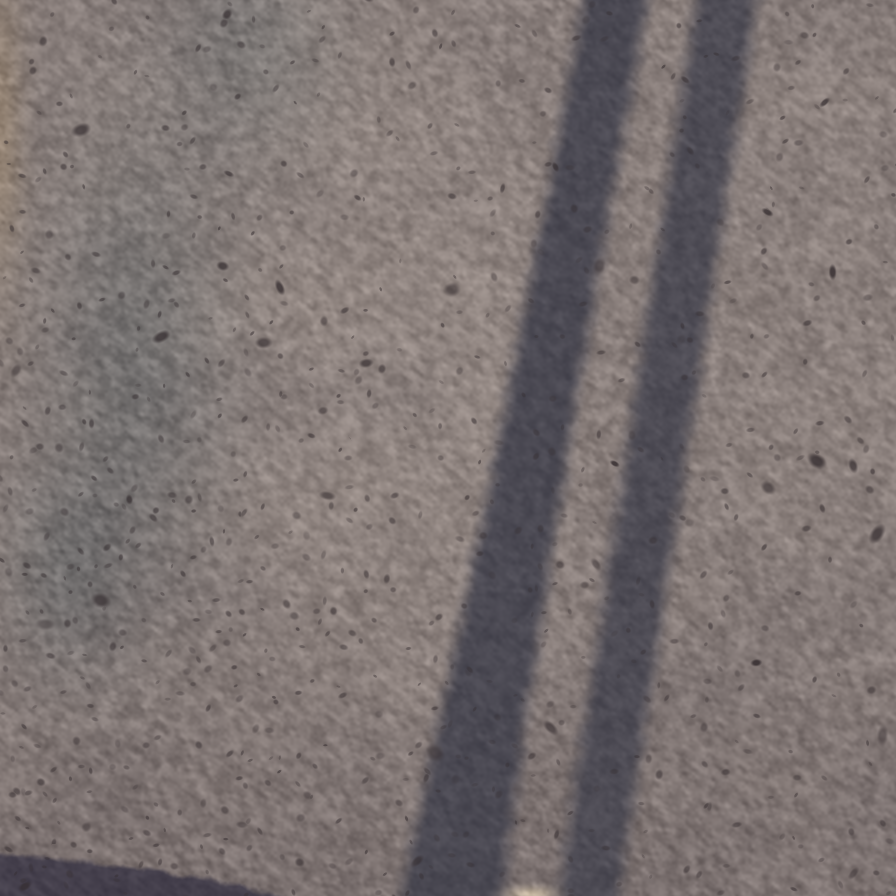
Write a three.js fragment shader that draws this texture.

```glsl
varying vec2 vUv;

float hash(vec2 p) {
  vec3 q = fract(vec3(p.xyx) * 0.1031);
  q += dot(q, q.yzx + 33.33);
  return fract((q.x + q.y) * q.z);
}

vec2 hash2(vec2 p) {
  return vec2(hash(p + 17.3), hash(p + 71.9));
}

float noise(vec2 p) {
  vec2 i = floor(p);
  vec2 f = fract(p);
  f = f * f * (3.0 - 2.0 * f);
  return mix(mix(hash(i), hash(i + vec2(1.0, 0.0)), f.x),
             mix(hash(i + vec2(0.0, 1.0)), hash(i + 1.0), f.x), f.y);
}

float fbm(vec2 p) {
  float sum = 0.0;
  float weight = 0.5;
  for (int i = 0; i < 4; i++) {
    sum += weight * noise(p);
    p = p * 2.03 + 9.7;
    weight *= 0.5;
  }
  return sum / 0.9375;
}

vec2 rotate(vec2 p, float angle) {
  float c = cos(angle);
  float s = sin(angle);
  return vec2(c * p.x - s * p.y, s * p.x + c * p.y);
}

float glow(vec2 p, vec2 center, vec2 radius) {
  vec2 d = (p - center) / radius;
  return exp(-dot(d, d));
}

// Soft-edged strip between two x positions
float band(float x, float left, float right, float blur) {
  return smoothstep(left - blur, left + blur, x)
       * (1.0 - smoothstep(right - blur, right + blur, x));
}

// Randomly turned oval pits, one candidate per cell
float pits(vec2 uv, float cells, float density, float radius) {
  vec2 p = uv * cells;
  vec2 base = floor(p);
  float mask = 0.0;
  for (int y = -1; y <= 1; y++) {
    for (int x = -1; x <= 1; x++) {
      vec2 cell = base + vec2(float(x), float(y));
      vec2 d = p - cell - hash2(cell);
      d = rotate(d, 6.283 * hash(cell + 5.1));
      d.y *= mix(1.1, 2.1, hash(cell + 41.0));
      float size = radius * mix(0.55, 1.2, hash(cell + 23.0));
      float present = step(hash(cell + 89.0), density);
      float strength = mix(0.45, 1.0, hash(cell + 3.7));
      float pit = 1.0 - smoothstep(size * 0.45, size * 1.25, length(d));
      mask = max(mask, present * strength * pit);
    }
  }
  return mask;
}

// Streaky mineral grain, centred on zero
float grain(vec2 uv) {
  vec2 p = rotate(uv, 0.65);
  float coarse = noise(p * vec2(85.0, 135.0)) - 0.5;
  float medium = noise(p * vec2(135.0, 210.0) + 31.0) - 0.5;
  float fine = noise(uv * 270.0 + 57.0) - 0.5;
  return coarse * 0.5 + medium * 0.45 + fine * 0.2;
}

// Broad colour drift over the concrete
vec3 concrete(vec2 uv) {
  vec3 color = mix(vec3(0.475, 0.435, 0.43), vec3(0.535, 0.493, 0.48),
                   smoothstep(-0.05, 0.5, uv.y));
  color += vec3(0.025, 0.024, 0.02) * glow(uv, vec2(0.43, 0.52), vec2(0.2, 0.4));
  float stain = glow(uv, vec2(0.15, 0.6), vec2(0.1, 0.25))
              + 0.8 * glow(uv, vec2(0.07, 0.36), vec2(0.07, 0.11))
              + 0.8 * glow(uv, vec2(0.28, 0.95), vec2(0.09, 0.12));
  color -= vec3(0.075, 0.045, 0.035) * stain;
  color += vec3(0.055, 0.03, -0.02) * glow(uv, vec2(0.0, 0.86), vec2(0.025, 0.16));
  return color + (fbm(uv * 9.0) - 0.5) * vec3(0.06, 0.055, 0.045);
}

void main() {
  vec2 uv = vUv;
  float y = uv.y;
  vec3 color = concrete(uv);

  // Paired slanted shadows
  float wobble = (noise(uv * 75.0) - 0.5) * 0.006;
  float wide = band(uv.x + wobble, 0.447 + 0.226 * y - 0.022 * y * y,
                    0.56 + 0.135 * y + 0.029 * y * y, 0.014);
  float narrow = band(uv.x + wobble, 0.622 + 0.155 * y, 0.69 + 0.154 * y, 0.014);
  float shade = max(wide, narrow * 0.95);
  color = mix(color, vec3(0.285, 0.28, 0.32), shade * 0.96);

  // Ragged dark corner and bright chip along the bottom
  float ledge = 0.044 - 0.05 * uv.x - 0.28 * uv.x * uv.x + (fbm(uv * 45.0) - 0.5) * 0.012;
  float corner = 1.0 - smoothstep(-0.004, 0.004, y - ledge);
  corner *= 1.0 - smoothstep(0.36, 0.4, uv.x);
  color = mix(color, vec3(0.27, 0.25, 0.3), corner);
  color += vec3(0.3, 0.28, 0.2) * glow(uv, vec2(0.593, 0.002), vec2(0.025, 0.008));

  // Grain and pits, muted inside the shadows
  float dim = 1.0 - 0.55 * max(shade, corner);
  color += grain(uv) * vec3(0.2, 0.195, 0.19) * dim;
  float wear = 0.22 + 0.3 * glow(uv, vec2(0.05, 0.2), vec2(0.35, 0.45));
  float specks = 0.55 * pits(uv, 52.0, wear, 0.24);
  specks = max(specks, 0.85 * pits(uv + 3.0, 15.0, 0.13, 0.14));
  color = mix(color, vec3(0.2, 0.17, 0.18), specks * mix(0.6, 1.0, dim));

  gl_FragColor = vec4(color, 1.0);
}
```
